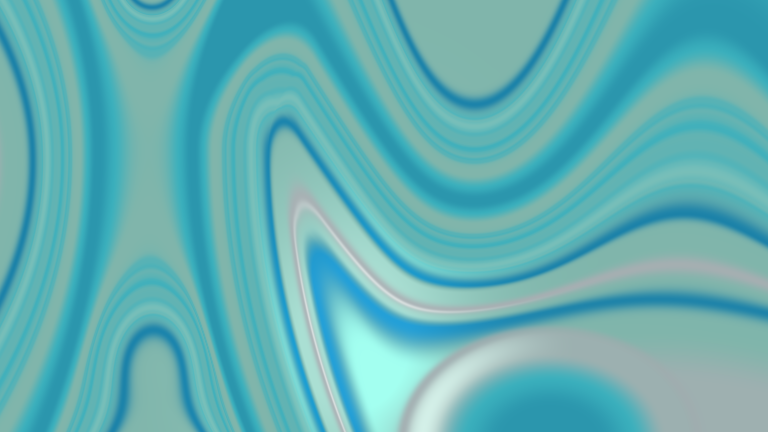
Give the GLSL for this background, as a Shadertoy shader.

```glsl
#define UNITS 432.0
#define DEEP vec3(0.17, 0.59, 0.68)
#define AQUA vec3(0.23, 0.69, 0.74)
#define SAGE vec3(0.50, 0.71, 0.67)
#define BLUE vec3(0.09, 0.50, 0.66)
#define ROSE vec3(0.67, 0.68, 0.70)
#define ICE vec3(0.64, 1.00, 0.94)
#define STRIPE_FREQ 17.0
#define FOLD_BLEND 0.9

float hash(float n) {
    n = fract(n * 0.1031);
    n *= n + 33.33;
    return fract(n * (n + n));
}

float noise(float x) {
    float f = fract(x);
    return mix(hash(floor(x)), hash(floor(x) + 1.0), f * f * (3.0 - 2.0 * f));
}

float bell(float x, float center, float width) {
    float d = (x - center) / width;
    return exp(-d * d);
}

float softRamp(float z, float roundness) {
    return 0.5 * (z + sqrt(z * z + roundness * roundness));
}

float smoothMin(float a, float b, float k) {
    float h = max(k - abs(a - b), 0.0) / k;
    return min(a, b) - h * h * k * 0.25;
}

// Depth below the broad ribbon: three wavy level curves joined to a steep limb
float foldDepth(vec2 p, float ribbonTop) {
    float mid = 298.0 - 1.5 * softRamp(405.0 - p.x, 40.0) - 82.0 * bell(p.x, 685.0, 125.0);
    float low = 350.0 - 1.4 * softRamp(388.0 - p.x, 40.0) - 50.0 * bell(p.x, 660.0, 190.0);
    float wave = p.y < mid ? (p.y - ribbonTop) / (mid - ribbonTop)
               : p.y < low ? 1.0 + (p.y - mid) / (low - mid)
               : 2.0 + (p.y - low) / 60.0;
    float q = 150.0 - p.y;
    float w = p.x - 193.0 - q * q * (q > 0.0 ? 0.0045 : 0.0007);
    float limb = w < 75.0 ? w / 75.0 : 1.0 + (w - 75.0) / 33.0;
    return smoothMin(limb, wave, FOLD_BLEND);
}

// Depth of the nests outside the fold: top bowl, left saddle, left edge
float nestDepth(vec2 p, float ribbonTop) {
    float dx = p.x - 475.0;
    float bowl = (ribbonTop - p.y) / (97.0 + 0.0071 * dx * dx);

    float q = 150.0 - p.y, q2 = q * q;
    float leftBand = 97.0 - q2 * (q > 0.0 ? 0.001 : 0.0007);
    float rightBand = 193.0 + q2 * (q > 0.0 ? 0.0015 : 0.0007);
    float saddle = (rightBand - p.x) * (p.x - leftBand) / 9000.0;
    saddle *= 1.0 + 0.003 * (p.x - 150.0);
    float inside = smoothstep(0.0, 0.3, saddle);
    saddle += inside * 0.5 * bell(p.x, 155.0, 60.0) * bell(p.y, 350.0, 60.0);
    saddle += inside * 0.6 * bell(p.x, 150.0, 35.0) * bell(p.y, -15.0, 35.0);

    float e = p.y - 170.0;
    float edge = (leftBand - p.x) / (64.0 + 0.001 * e * e);
    return max(min(max(bowl, saddle), 1.33), min(edge, 1.5));
}

// Colour by depth; light brightens the layers near the fold
vec3 layerColor(float t, float light) {
    vec3 c = mix(DEEP, AQUA, smoothstep(0.03, 0.16, t));
    c = mix(c, SAGE, smoothstep(0.13, 0.27, t));
    float fine = 0.65 * noise(t * STRIPE_FREQ) + 0.35 * noise(t * STRIPE_FREQ * 2.7);
    float striped = smoothstep(0.32, 0.45, t) * (1.0 - smoothstep(0.85, 1.0, t));
    c = mix(c, AQUA, striped * clamp(0.2 + fine, 0.0, 1.0) * 0.9);
    c = mix(c, SAGE * 1.08, 0.7 * bell(t, 0.77, 0.06));
    c = mix(c, ICE, light * 0.6 * bell(t, 0.87, 0.07));
    c = mix(c, BLUE + vec3(0.0, 0.12, 0.18) * light, 0.95 * bell(t, 1.0, 0.075));

    // Pale sheet with a rose crease
    float sheet = smoothstep(1.05, 1.2, t) * (1.0 - smoothstep(1.8, 1.95, t));
    c = mix(c, vec3(0.72, 0.93, 0.88), sheet * light * 0.75);
    c = mix(c, ROSE, 0.85 * bell(t, 1.6, 0.11));
    c = mix(c, vec3(0.95), light * 0.6 * bell(t, 1.65, 0.035));

    // Second blue crease and the bright pool under it
    c = mix(c, ICE, light * smoothstep(2.1, 2.7, t));
    float creaseWidth = t < 2.0 ? 0.12 : mix(0.15, 0.32, light);
    c = mix(c, BLUE + vec3(0.02, 0.12, 0.20) * light, 0.92 * bell(t, 2.02, creaseWidth));
    return mix(c, mix(SAGE, ROSE, 0.7), (1.0 - light) * smoothstep(2.5, 3.4, t));
}

void mainImage(out vec4 fragColor, in vec2 fragCoord) {
    // Design units, with y measured downward from the top edge
    vec2 p = fragCoord / iResolution.y * UNITS;
    p.y = UNITS - p.y;

    float ribbonTop = 230.0 - 1.75 * softRamp(425.0 - p.x, 50.0) - 205.0 * bell(p.x, 708.0, 135.0);
    float t = max(0.0, max(foldDepth(p, ribbonTop), nestDepth(p, ribbonTop)));
    float light = min(1.0, 1.25 * bell(p.x, 355.0, 115.0) * bell(p.y, 340.0, 150.0));
    vec3 color = layerColor(t, light);

    // Rounded mound at the lower edge
    float r = length((p - vec2(550.0, 445.0)) / vec2(100.0, 78.0));
    float leftSide = 1.0 - smoothstep(420.0, 580.0, p.x);
    vec3 rim = mix(mix(SAGE, ROSE, 0.65), vec3(0.83, 0.94, 0.91), leftSide * bell(r, 1.28, 0.2));
    vec3 mound = mix(DEEP, AQUA, smoothstep(0.5, 0.9, r));
    mound = mix(mound, rim, smoothstep(0.82, 1.18, r));
    color = mix(color, mound, 1.0 - smoothstep(1.4, 1.56, r));
    color = mix(color, ROSE * 0.96, 0.75 * bell(r, 1.48, 0.06) * mix(0.4, 1.0, leftSide));

    fragColor = vec4(clamp(color, 0.0, 1.0), 1.0);
}
```
